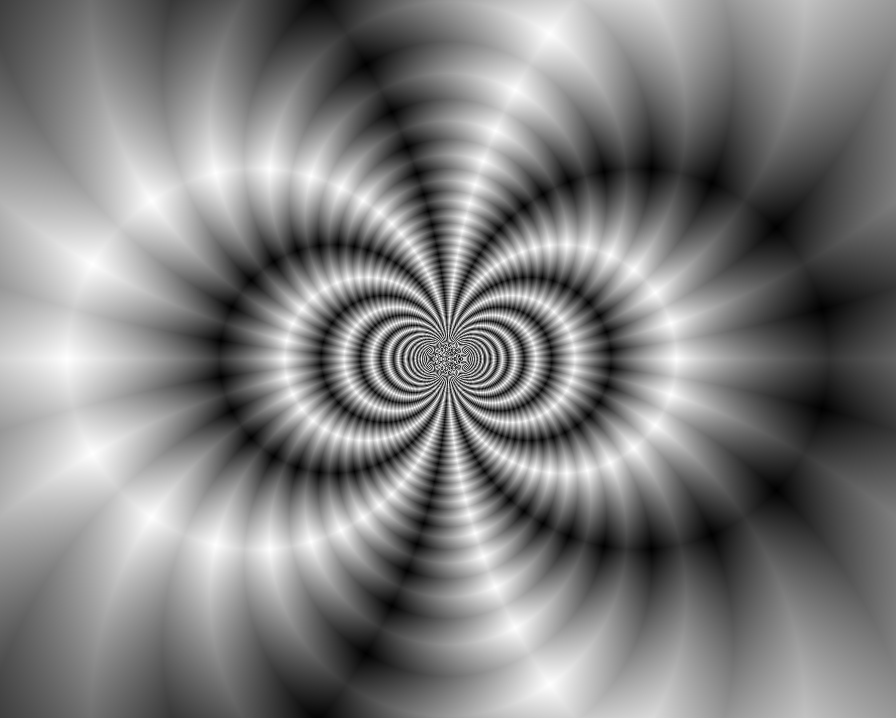
Give the GLSL for this background, as a Shadertoy shader.

```glsl
// Grey triangle waves seen through a circle inversion: nested dipole rings crossed by fine ripples.

const float RING_FREQUENCY = 5.0;    // broad bands, become circles left and right
const float RIPPLE_FREQUENCY = 25.0; // fine bands, become circles above and below
const float RING_WEIGHT = 0.4;
const float RIPPLE_WEIGHT = 0.1;
const float MID_GREY = 0.5;
const float MIN_RADIUS_SQUARED = 1e-7;
const float HALF_PI = 1.57079633;

// Triangle wave in [-1, 1] with the phase of a sine.
float triangleWave(float phase) {
    return asin(clamp(sin(phase), -1.0, 1.0)) / HALF_PI;
}

// Inversion in the unit circle.
vec2 invert(vec2 p) {
    return p / max(dot(p, p), MIN_RADIUS_SQUARED);
}

void mainImage(out vec4 fragColor, in vec2 fragCoord) {
    // Centred coordinates, half the canvas height is one unit
    vec2 p = (2.0 * fragCoord - iResolution.xy) / iResolution.y;
    vec2 q = invert(p);

    // Broad rings are odd in x, ripples are even in y
    float rings = triangleWave(RING_FREQUENCY * q.x);
    float ripples = triangleWave(RIPPLE_FREQUENCY * q.y + HALF_PI);

    float grey = MID_GREY + RING_WEIGHT * rings + RIPPLE_WEIGHT * ripples;
    fragColor = vec4(vec3(grey), 1.0);
}
```
